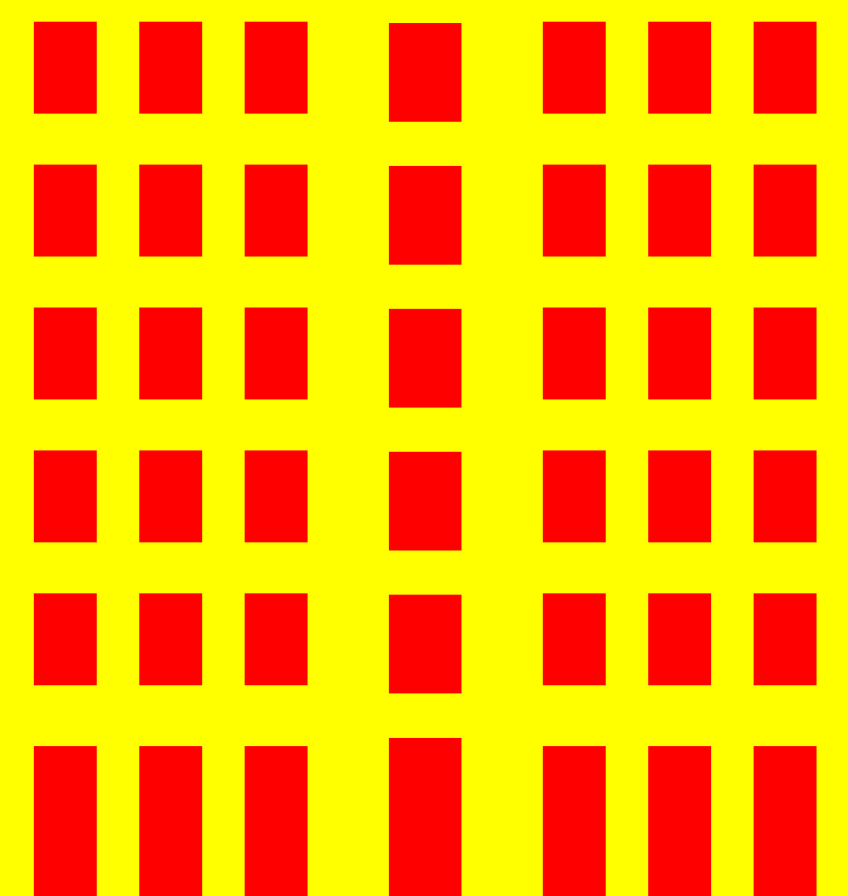
Reproduce this pattern procedurally as a WebGL 1 fragment shader.

```glsl
precision highp float;

uniform vec2 u_resolution;

#define WALL vec3(1.0, 1.0, 0.0)
#define PANE vec3(1.0, 0.0, 0.0)
#define AXIS_X 0.5014
#define COLUMN_START 0.1758
#define COLUMN_PITCH 0.1243
#define ROW_PITCH 0.1595
#define SIDE_ROW 0.2865
#define MID_ROW 0.2812
#define SIDE_HALF vec2(0.0371, 0.0513)
#define MID_HALF vec2(0.0428, 0.0551)
#define SIDE_DOOR 0.1673
#define MID_DOOR 0.1764

// Pixel coverage of the span from -halfSize to halfSize
float span(float offset, float halfSize, float pixels) {
  return clamp((halfSize - abs(offset)) * pixels + 0.5, 0.0, 1.0);
}

// Offset from the nearest of count evenly spaced centers
float nearestOffset(float position, float start, float pitch, float count) {
  float index = clamp(floor((position - start) / pitch + 0.5), 0.0, count - 1.0);
  return position - start - index * pitch;
}

// One column: five windows above a door that reaches the ground
float column(float x, float y, vec2 halfSize, float firstRow, float doorHeight) {
  float row = nearestOffset(y, firstRow, ROW_PITCH, 5.0);
  float windows = span(row, halfSize.y, u_resolution.y);
  float door = span(y, doorHeight, u_resolution.y);
  return span(x, halfSize.x, u_resolution.x) * max(windows, door);
}

void main() {
  vec2 uv = gl_FragCoord.xy / u_resolution;
  float fromAxis = abs(uv.x - AXIS_X);

  // Three mirrored columns on each side of a wider middle one
  float sideX = nearestOffset(fromAxis, COLUMN_START, COLUMN_PITCH, 3.0);
  float side = column(sideX, uv.y, SIDE_HALF, SIDE_ROW, SIDE_DOOR);
  float middle = column(fromAxis, uv.y, MID_HALF, MID_ROW, MID_DOOR);

  gl_FragColor = vec4(mix(WALL, PANE, max(side, middle)), 1.0);
}
```
